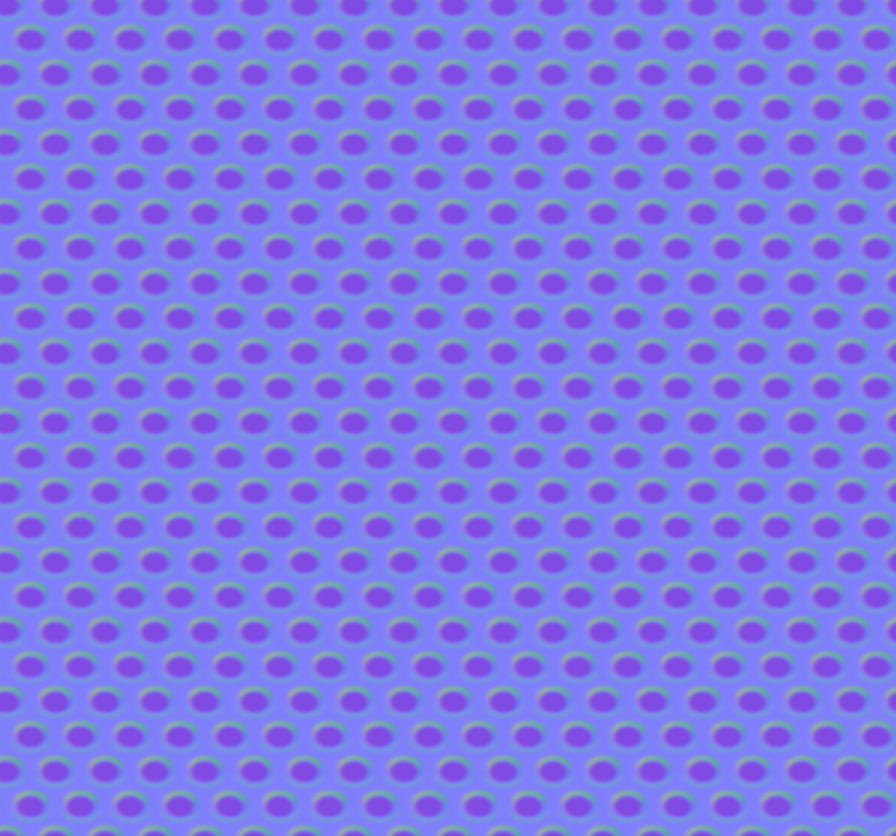
Write a Shadertoy shader that draws this texture map.

```glsl
#define COLUMNS 18.0
#define ROWS 24.0
#define ROW_PITCH 0.7
#define PHASE vec2(0.61, 0.906)
#define RIM_RADII vec2(0.31, 0.235)
#define CORE_RADII vec2(0.30, 0.225)
#define CORE_DROP 0.045
#define FLAT_NORMAL vec3(0.50, 0.495, 0.98)
#define CORE_TILT vec3(0.0, -0.20, -0.09)
#define HALO_TILT vec3(-0.04, 0.09, -0.11)

float band(float x, float center, float width) {
    float t = (x - center) / width;
    return exp(-t * t);
}

// Encoded normal offset of one dimple; q is measured in column widths
vec3 dimple(vec2 q) {
    vec2 e = q / RIM_RADII;
    float r = length(e);
    vec2 dir = e / max(r, 1e-4);
    float upper = smoothstep(-0.25, 0.85, dir.y);
    float lower = smoothstep(0.05, 0.9, -dir.y);

    // Tilted floor
    float coreDist = length((q + vec2(0.0, CORE_DROP)) / CORE_RADII);
    vec3 tilt = CORE_TILT * (1.0 - smoothstep(0.62, 1.12, coreDist));

    // Rim: steep along the top, turning sideways at the flanks
    float rim = band(r, 1.0, 0.25);
    float side = -dir.x * mix(0.07, 0.13, upper);
    float depth = -0.30 * upper - 0.05 * abs(dir.x);
    tilt += rim * vec3(side - 0.02 * upper, 0.18 * upper, depth);

    // Soft lip below the dimple
    return tilt + HALO_TILT * band(r, 1.38, 0.20) * lower;
}

void mainImage(out vec4 fragColor, in vec2 fragCoord) {
    vec2 grid = fragCoord / iResolution.xy * vec2(COLUMNS, ROWS) - PHASE;
    float nearestRow = floor(grid.y + 0.5);
    vec3 normal = FLAT_NORMAL;

    // Staggered rows, including neighbours whose lips overlap
    for (int i = -1; i <= 1; i++) {
        float row = nearestRow + float(i);
        float x = grid.x - 0.5 * mod(row, 2.0);
        vec2 q = vec2(fract(x + 0.5) - 0.5, (grid.y - row) * ROW_PITCH);
        normal += dimple(q);
    }
    fragColor = vec4(clamp(normal, 0.0, 1.0), 1.0);
}
```
